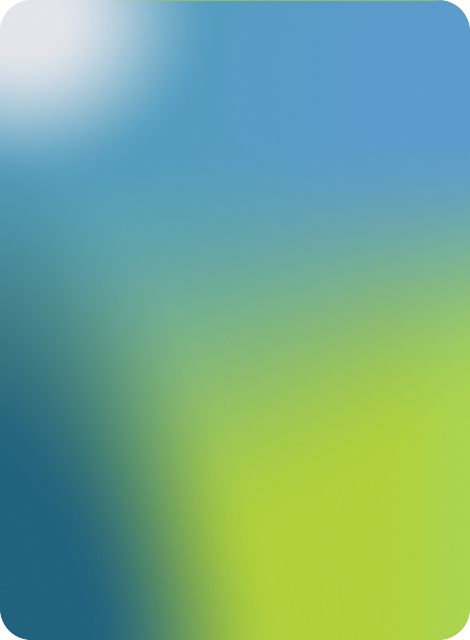
Reproduce this background procedurally as a Shadertoy shader.

```glsl
// A rounded card filled with a soft mesh gradient: sky blue falling into lime,
// a navy pool at the lower left and a pale glow at the upper left.
// Each layer is a smoothstep over a slope or a stretched radial distance.

float hash(vec2 p) {
    return fract(sin(dot(p, vec2(127.1, 311.7))) * 43758.5);
}

float roundedBox(vec2 p, vec2 halfSize, float radius) {
    vec2 q = abs(p) - halfSize + radius;
    return length(max(q, 0.0)) + min(max(q.x, q.y), 0.0) - radius;
}

void mainImage(out vec4 fragColor, in vec2 fragCoord) {
    vec2 uv = fragCoord / iResolution.xy;
    float depth = 1.0 - uv.y;    // 0 at the top, 1 at the bottom

    // Sky, bluer towards the upper right
    float azure = 1.0 - smoothstep(0.1, 0.75, length((uv - vec2(0.97, 0.87)) * vec2(1.0, 1.3)));
    vec3 color = mix(vec3(0.325, 0.615, 0.745), vec3(0.36, 0.61, 0.80), azure);

    // Lime, rising higher on the right and greener at the right edge
    vec3 lime = mix(vec3(0.69, 0.82, 0.23), vec3(0.67, 0.83, 0.31), smoothstep(0.8, 1.0, uv.x));
    color = mix(color, lime, smoothstep(0.2, 1.1 - 0.45 * uv.x, depth));

    // Navy pool in the lower left corner
    vec2 pool = pow(uv / vec2(0.4, 0.56), vec2(1.5));
    float poolDist = pow(pool.x + pool.y, 0.667);
    color = mix(color, vec3(0.13, 0.385, 0.495), 1.0 - smoothstep(0.45, 1.5, poolDist));

    // Pale glow in the upper left corner
    float glowDist = length((uv - vec2(0.05, 0.97)) / vec2(0.42, 0.27));
    color = mix(color, vec3(0.89, 0.90, 0.92), 1.0 - smoothstep(0.15, 1.0, glowDist));

    // Thin lime line along the top edge
    float line = smoothstep(0.9975, 0.9995, uv.y);
    line *= smoothstep(0.2, 0.4, uv.x) * (1.0 - smoothstep(0.92, 0.95, uv.x));
    color = mix(color, vec3(0.62, 0.77, 0.36), 0.8 * line);

    // Faint grain
    color += 0.008 * (hash(floor(uv * vec2(376.0, 512.0))) - 0.5);

    // White outside the rounded card
    vec2 size = iResolution.xy / iResolution.x;
    float edge = roundedBox(fragCoord / iResolution.x - 0.5 * size, 0.5 * size, 0.067);
    float pixel = 1.0 / iResolution.x;
    color = mix(color, vec3(1.0), smoothstep(-0.5 * pixel, 0.5 * pixel, edge));

    fragColor = vec4(color, 1.0);
}
```
